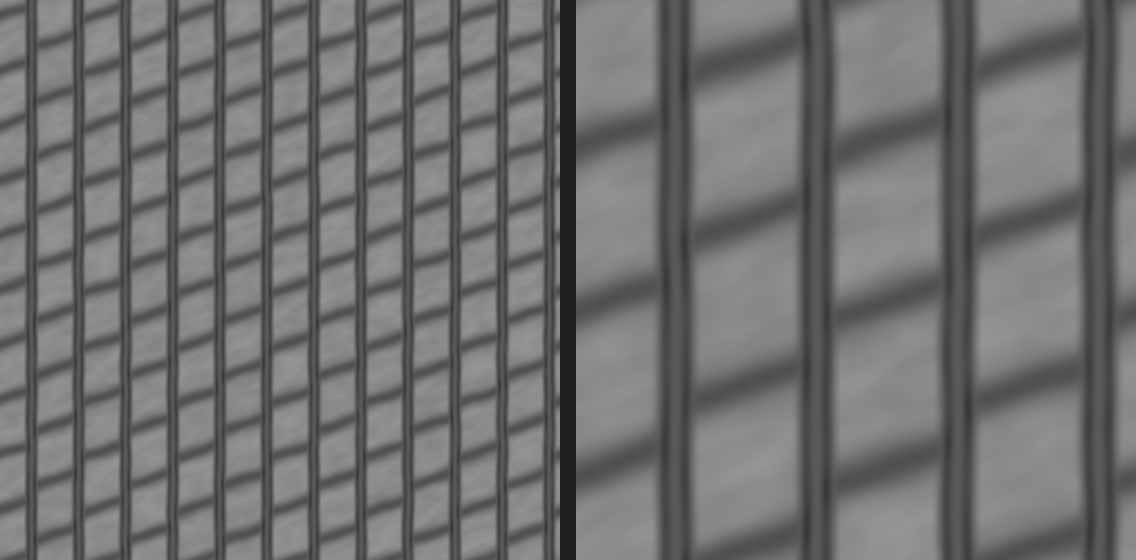
Left, the full canvas; right, a detail of the centre.
A WebGL 1 fragment shader for this texture:

```glsl
precision highp float;

// Grey woven mesh: paired vertical cords joined by short slanted strands.
// Strands shift by half a step in every other column; gradient noise bends
// the threads slightly and mottles the pale openings between them.

uniform vec2 u_resolution;

// Layout, in canvas units
const float CORD_PITCH    = 0.08405;
const float CORD_START    = 0.0564;
const float STRAND_PITCH  = 0.0979;
const float STRAND_START  = 0.536;
const float STRAND_SLOPE  = 0.33;

// Thread profiles, in canvas units
const float CORD_INNER    = 0.0070;
const float CORD_OUTER    = 0.0155;
const float GROOVE_OFFSET = 0.0058;
const float GROOVE_WIDTH  = 0.0031;
const float STRAND_WIDTH  = 0.0130;

// Tones
const float OPENING_TONE  = 0.548;
const float STRAND_TONE   = 0.315;
const float CORD_TONE     = 0.355;
const float GROOVE_DEPTH  = 0.095;
const float CROSS_DEPTH   = 0.045;

// Irregularity
const float CORD_WOBBLE   = 0.0020;
const float STRAND_WOBBLE = 0.0040;
const float MOTTLE        = 0.050;
const float CELL_VARIANCE = 0.020;

float hash(vec2 p) {
    return fract(sin(dot(p, vec2(127.1, 311.7))) * 43758.55);
}

vec2 gradient(vec2 cell) {
    float angle = 6.28318 * hash(cell);
    return vec2(cos(angle), sin(angle));
}

float gradientNoise(vec2 p) {
    vec2 i = floor(p);
    vec2 f = p - i;
    vec2 w = f * f * f * (f * (f * 6.0 - 15.0) + 10.0);
    vec2 e = vec2(1.0, 0.0);
    float a = dot(gradient(i), f);
    float b = dot(gradient(i + e.xy), f - e.xy);
    float c = dot(gradient(i + e.yx), f - e.yx);
    float d = dot(gradient(i + e.xx), f - e.xx);
    return mix(mix(a, b, w.x), mix(c, d, w.x), w.y);
}

float bell(float x, float width) {
    float t = x / width;
    return exp(-t * t);
}

void main() {
    vec2 uv = gl_FragCoord.xy / u_resolution;

    // Column and signed distance to the nearest cord
    float u = (uv.x - CORD_START) / CORD_PITCH;
    float column = floor(u);
    float cordId = floor(u + 0.5);
    float sway = gradientNoise(vec2(cordId * 7.3, uv.y * 18.0));
    float cordX = (u - cordId) * CORD_PITCH + CORD_WOBBLE * sway;

    // Slanted strands, staggered between neighbouring columns
    float across = (u - column - 0.5) * CORD_PITCH;
    float stagger = 0.5 * mod(column, 2.0);
    float rise = uv.y - STRAND_START - STRAND_SLOPE * across;
    rise += STRAND_WOBBLE * gradientNoise(uv * 24.0 + column * 3.7);
    float v = rise / STRAND_PITCH + stagger;
    float strandY = (fract(v + 0.5) - 0.5) * STRAND_PITCH;
    float strand = bell(strandY, STRAND_WIDTH);

    // Pale openings: a tone for each cell plus mottling along the slant
    float cellTone = hash(vec2(column, floor(v)) + 20.0) - 0.5;
    vec2 grain = vec2(uv.x * 24.0, (uv.y - STRAND_SLOPE * uv.x) * 42.0);
    float mottle = gradientNoise(grain) + 0.4 * gradientNoise(grain * 2.3 + 9.0);
    float tone = OPENING_TONE + CELL_VARIANCE * cellTone + MOTTLE * mottle;
    tone = mix(tone, STRAND_TONE, strand);

    // Cords: soft band, two dark grooves, deeper shade where strands meet
    float cord = 1.0 - smoothstep(CORD_INNER, CORD_OUTER, abs(cordX));
    float groove = bell(abs(cordX) - GROOVE_OFFSET, GROOVE_WIDTH);
    float wear = 1.0 + 0.5 * gradientNoise(vec2(cordX * 60.0 + cordId * 5.1, uv.y * 30.0));
    float cordTone = CORD_TONE - groove * (GROOVE_DEPTH * wear + CROSS_DEPTH * (strand - 0.3));
    tone = mix(tone, cordTone, cord);

    gl_FragColor = vec4(vec3(tone), 1.0);
}
```
